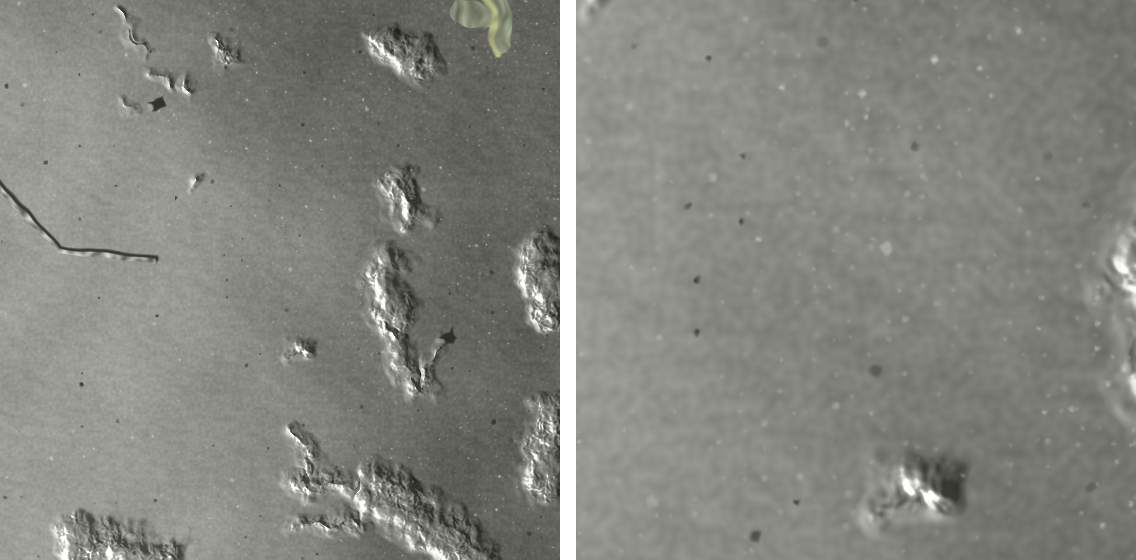
Left, the full canvas; right, a detail of the centre.
A Shadertoy shader for this texture:

```glsl
const float LIGHT_TONE = 0.605;
const float DARK_TONE = 0.385;
const float BLUE_LOSS = 0.024;
const vec2 LIGHT_DIR = vec2(-0.88, -0.47);
const float MOUND_HEIGHT = 0.019;
const float LUMP_HEIGHT = 0.0065;
const float GRIT_HEIGHT = 0.0036;
const float RELIEF_GAIN = 0.34;
const float SOFTNESS = 0.0017;
const vec3 LEAF = vec3(0.60, 0.64, 0.53);
const vec3 STEM = vec3(0.76, 0.77, 0.52);
const vec3 TWIG = vec3(0.70, 0.70, 0.66);
const vec3 SHADOW = vec3(0.16, 0.16, 0.15);
const vec3 SPECK = vec3(0.80, 0.80, 0.76);

// Ridge spines (start, end) and their half widths
const int RIDGES = 12;
const vec4 SPINE[RIDGES] = vec4[](
  vec4(.71, .67, .735, .62), vec4(.695, .52, .70, .44), vec4(.69, .42, .75, .30),
  vec4(.78, .38, .765, .30), vec4(.96, .54, .985, .45), vec4(.99, .24, .97, .15),
  vec4(.52, .14, .68, .13), vec4(.68, .12, .84, .01), vec4(.53, .065, .64, .065),
  vec4(.14, .04, .29, .00), vec4(.69, .92, .75, .89), vec4(.53, .23, .56, .16));
const float WIDTH[RIDGES] = float[](
  .037, .042, .024, .014, .046, .048, .024, .054, .020, .048, .038, .016);

float hash(vec2 p) {
  vec3 q = fract(p.xyx * vec3(0.1031, 0.1030, 0.0973));
  q += dot(q, q.yzx + 33.33);
  return fract((q.x + q.y) * q.z);
}

vec2 hash2(vec2 p) { return vec2(hash(p), hash(p + 71.7)); }

float corner(vec2 cell, vec2 offset) {
  float a = 6.2832 * hash(cell);
  return dot(vec2(cos(a), sin(a)), offset);
}

// Gradient noise
float noise(vec2 p) {
  vec2 i = floor(p), f = fract(p), e = vec2(1, 0);
  vec2 u = f * f * f * (f * (f * 6.0 - 15.0) + 10.0);
  return mix(mix(corner(i, f), corner(i + e, f - e), u.x),
    mix(corner(i + e.yx, f - e.yx), corner(i + e.xx, f - e.xx), u.x), u.y);
}

vec2 warp(vec2 p) { return vec2(noise(p), noise(p + 40.0)); }

float segment(vec2 p, vec2 a, vec2 b) {
  vec2 d = b - a;
  return length(p - a - d * clamp(dot(p - a, d) / dot(d, d), 0.0, 1.0));
}

float cover(float d) {
  float w = max(SOFTNESS, 0.8 / iResolution.y);
  return smoothstep(w, -w, d);
}

// Distance to the raised mud: long ridges plus small loose clods
float moundDistance(vec2 p) {
  p += 0.030 * warp(p * 19.0) + 0.010 * warp(p * 55.0);
  float d = length(p - vec2(0.53, 0.375)) - 0.024;
  for (int i = 0; i < RIDGES; i++)
    d = min(d, segment(p, SPINE[i].xy, SPINE[i].zw) - WIDTH[i]);
  for (int i = 0; i < 7; i++) {
    vec2 r = hash2(vec2(float(i) * 7.0 + 3.0, 5.0));
    vec2 c = vec2(0.19, 0.66) + r * vec2(0.22, 0.33);
    d = min(d, segment(p, c, c + vec2(0.03, -0.045) * r.y) - 0.006 - 0.011 * r.x);
  }
  return d;
}

float height(vec2 p) {
  float d = moundDistance(p);
  float dome = smoothstep(0.010, -0.044, d);
  float rough = smoothstep(0.005, -0.016, d) * (0.75 + 0.9 * noise(p * 15.0));
  vec2 q = p + 0.006 * warp(p * 48.0);
  float grit = noise(q * vec2(92, 76)) + 0.5 * noise(q * 165.0 + 9.0);
  float ring = length(p - vec2(0.83, 0.49));
  float ripple = 0.00012 * sin(ring * 420.0) * smoothstep(0.055, 0.01, ring);
  return dome * MOUND_HEIGHT + ripple + 0.0009 * noise(p * vec2(32, 52))
    + rough * (grit * GRIT_HEIGHT + LUMP_HEIGHT * noise(p * 36.0));
}

// Scattered grains, one candidate per cell: x is coverage, y a random tone
vec2 grains(vec2 p, float cells, float chance, float size) {
  vec2 cell = floor(p * cells), r = hash2(cell + cells);
  vec2 q = (fract(p * cells) - 0.25 - 0.5 * r) / cells;
  q += 0.5 * size * warp(p * 0.7 / size);
  float d = length(q) - size * (0.35 + 0.8 * r.x * r.y);
  return vec2(cover(d) * step(hash(cell + 31.0), chance), hash(cell + 53.0));
}

void drawStone(inout vec3 col, vec2 p, vec2 center) {
  vec2 q = p - center + 0.010 * warp(p * 60.0);
  float d = max(abs(q.x + 0.3 * q.y) - 0.013, abs(q.y - 0.5 * q.x) - 0.010);
  col = mix(col, SHADOW, 0.9 * smoothstep(0.003, -0.003, d));
  float lit = length(q + vec2(0.012, 0.007));
  col = mix(col, TWIG, 0.6 * smoothstep(0.009, 0.003, lit));
}

float twigDistance(vec2 p) {
  vec2 bend = vec2(0.105, 0.552);
  return min(segment(p, vec2(-0.02, 0.685), bend), segment(p, bend, vec2(0.275, 0.534)));
}

void drawTwig(inout vec3 col, vec2 p) {
  p += 0.005 * noise(p * 24.0);
  float shade = twigDistance(p - vec2(0.003, 0.004));
  col = mix(col, SHADOW, 0.85 * smoothstep(0.008, 0.003, shade));
  float bark = 0.85 + 0.7 * noise(p * 65.0);
  col = mix(col, TWIG * bark, cover(twigDistance(p) - 0.0042));
}

void drawLeaf(inout vec3 col, vec2 p) {
  p += 0.018 * warp(p * 22.0);
  float blade = min(segment(p, vec2(0.82, 0.98), vec2(0.87, 0.97)),
    segment(p, vec2(0.88, 1.01), vec2(0.90, 0.93)));
  float veins = 0.95 + 0.5 * noise(p * vec2(80, 25));
  col = mix(col, LEAF * veins, 0.8 * cover(blade - 0.021));
  float stem = segment(p, vec2(0.865, 1.02), vec2(0.888, 0.91));
  col = mix(col, STEM * veins, 0.75 * smoothstep(0.009, 0.002, stem));
}

void mainImage(out vec4 fragColor, in vec2 fragCoord) {
  vec2 p = fragCoord / iResolution.xy;

  // Broad falloff of light over the wet film
  float fall = p.x + 1.1 * max(p.y - 0.65, 0.0) + 0.16 * noise(p * 3.5);
  float tone = mix(LIGHT_TONE, DARK_TONE, smoothstep(0.2, 0.94, fall));
  tone += 0.05 * noise(p * 8.0) + 0.03 * noise(p * vec2(50, 85)) + 0.05 * noise(p * 150.0);

  // Relief lighting and wet glints
  vec2 e = vec2(0.0016, 0);
  vec2 slope = (vec2(height(p + e), height(p + e.yx)) - height(p)) / e.x;
  float facing = -dot(slope, LIGHT_DIR);
  float raised = smoothstep(0.004, -0.016, moundDistance(p));
  tone = mix(tone, 0.51, 0.65 * raised) + RELIEF_GAIN * clamp(facing, -0.8, 0.9);
  tone += 0.22 * raised * smoothstep(0.35, 0.85, facing);
  vec3 col = vec3(tone, tone, tone - BLUE_LOSS);

  // Clustered pale specks, denser toward the dark side, and dark pebbles
  float density = 0.18 * p.x + 0.5 * noise(p * 7.0 + 5.0);
  vec2 dust = grains(p + 0.13, 95.0, 0.16 + density, 0.0016);
  vec2 fine = grains(p, 58.0, 0.10 + density, 0.0024);
  vec2 coarse = grains(p + 0.37, 21.0, 0.10, 0.0042);
  vec2 pebble = grains(p + 0.71, 30.0, 0.08 + 0.08 * p.x, 0.0042);
  col = mix(col, SPECK, dust.x * 0.45 * dust.y);
  col = mix(col, SPECK, fine.x * (0.1 + 0.7 * fine.y * fine.y));
  col = mix(col, SPECK, coarse.x * (0.2 + 0.6 * coarse.y));
  col = mix(col, SHADOW, pebble.x * (0.2 + 0.6 * pebble.y));

  // Debris lying on the mud
  drawStone(col, p, vec2(0.28, 0.814));
  drawStone(col, p, vec2(0.80, 0.397));
  drawTwig(col, p);
  drawLeaf(col, p);
  fragColor = vec4(clamp(col, 0.0, 1.0), 1.0);
}
```
